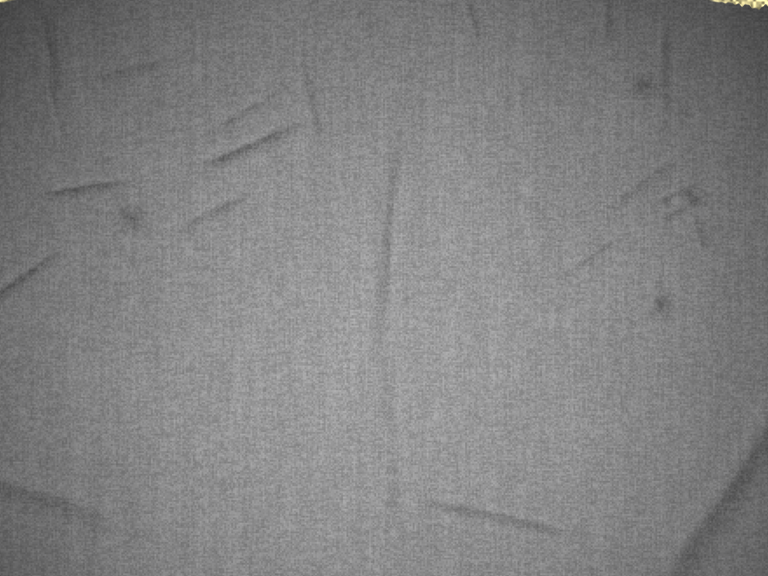
A Shadertoy shader for this texture:

```glsl
// Grey woven cloth, softly lit in the middle, with faint folds and a pale frayed top edge.

const vec3 CLOTH_TINT = vec3(1.0, 1.0, 1.004);
const vec3 FRINGE_COLOR = vec3(0.80, 0.76, 0.55);
const float THREADS = 330.0;   // threads per canvas height
const int SMALL_FOLDS = 14;
const int KNOTS = 4;

float hash(vec2 p) {
    vec3 q = fract(p.xyx * 0.1031);
    q += dot(q, q.yzx + 33.33);
    return fract((q.x + q.y) * q.z);
}

// Smooth value noise, centred on zero
float noise(vec2 p) {
    vec2 cell = floor(p), f = fract(p);
    f = f * f * (3.0 - 2.0 * f);
    float low = mix(hash(cell), hash(cell + vec2(1, 0)), f.x);
    float high = mix(hash(cell + vec2(0, 1)), hash(cell + vec2(1, 1)), f.x);
    return mix(low, high, f.y) - 0.5;
}

float bell(float x, float width) {
    return exp(-x * x / (width * width));
}

// Dark crease from a to b, crisp on one side and soft on the other
float fold(vec2 p, vec2 a, vec2 b, float width) {
    vec2 along = b - a;
    float len = length(along);
    vec2 dir = along / len;
    float t = dot(p - a, dir) / len;
    float side = dot(p - a, vec2(-dir.y, dir.x)) + 0.016 * noise(p * 8.0);
    float taper = smoothstep(0.0, 0.25, t) * (1.0 - smoothstep(0.6, 1.0, t));
    float shadow = bell(side, side > 0.0 ? 0.6 * width : 1.7 * width);
    return taper * (shadow - 0.25 * bell(side - 1.8 * width, width));
}

// Short hashed creases, some upright and some slanting
float smallFolds(vec2 p) {
    float sum = 0.0;
    for (int i = 0; i < SMALL_FOLDS; i++) {
        float id = float(i) + 3.0;
        vec2 start = vec2(1.3 * hash(vec2(id, 1.0)), 0.42 + 0.5 * hash(vec2(id, 2.0)));
        float angle = mix(0.2, 0.7, hash(vec2(id, 3.0)));
        angle += 1.2 * step(0.6, hash(vec2(id, 4.0)));
        float len = mix(0.1, 0.22, hash(vec2(id, 5.0)));
        vec2 end = start + len * vec2(cos(angle), sin(angle));
        sum += fold(p, start, end, mix(0.004, 0.007, hash(vec2(id, 6.0))));
    }
    return sum;
}

// Small puckered dark spots near the left and right sides
float knots(vec2 p) {
    float sum = 0.0;
    for (int i = 0; i < KNOTS; i++) {
        float id = float(i);
        float x = i == 0 ? 0.23 : mix(1.08, 1.24, hash(vec2(id, 21.0)));
        float y = i == 0 ? 0.62 : 0.28 + 0.19 * id;
        vec2 d = p - vec2(x, y);
        float size = mix(0.01, 0.022, hash(vec2(id, 23.0)));
        sum += bell(length(d), size) * (0.65 + noise(p * 90.0));
    }
    return sum;
}

// Irregular threads: fine grain, upright warp and level weft
float weave(vec2 p) {
    float grain = noise(p * THREADS);
    float warp = noise(p * vec2(THREADS, 14.0) + 17.0);
    float weft = noise(p * vec2(70.0, THREADS) + 41.0);
    float bands = noise(p * vec2(75.0, 2.5) + 73.0);
    return 0.17 * grain + 0.06 * warp + 0.08 * weft + 0.025 * bands;
}

// Light pool a little below the centre
float lighting(vec2 uv) {
    vec2 d = uv - vec2(0.5, 0.38);
    return 0.61 - 0.72 * d.x * d.x - 0.43 * d.y * d.y;
}

// Frayed strip, deepest in the right corner and slight in the left
float fringe(vec2 p) {
    float depth = 0.013 * smoothstep(1.2, 1.33, p.x);
    depth += 0.006 * (1.0 - smoothstep(0.0, 0.04, p.x));
    float edge = 1.0 - depth * (1.0 + 0.8 * noise(vec2(p.x * 170.0, 5.0)));
    return smoothstep(-0.001, 0.003, p.y - edge) * smoothstep(0.001, 0.004, depth);
}

void mainImage(out vec4 fragColor, in vec2 fragCoord) {
    vec2 uv = fragCoord / iResolution.xy;
    vec2 p = uv * vec2(4.0 / 3.0, 1.0);

    // Large folds
    float creases = 0.065 * fold(p, vec2(0.69, 0.77), vec2(0.66, 0.32), 0.008);
    creases += 0.03 * fold(p, vec2(0.67, 0.42), vec2(0.70, 0.02), 0.010);
    creases += 0.11 * fold(p, vec2(0.33, 0.71), vec2(0.55, 0.80), 0.007);
    creases += 0.09 * fold(p, vec2(0.06, 0.66), vec2(0.25, 0.69), 0.006);
    creases += 0.06 * fold(p, vec2(0.30, 0.59), vec2(0.46, 0.67), 0.007);
    creases += 0.08 * fold(p, vec2(0.72, 0.14), vec2(1.04, 0.07), 0.007);
    creases += 0.08 * fold(p, vec2(1.13, -0.05), vec2(1.42, 0.38), 0.017);
    creases += 0.05 * fold(p, vec2(-0.06, 0.19), vec2(0.24, 0.07), 0.015);
    creases += 0.09 * fold(p, vec2(-0.05, 0.46), vec2(0.12, 0.57), 0.007);
    creases += 0.045 * smallFolds(p) + 0.13 * knots(p);

    // Cloth tone
    float light = lighting(uv) + 0.015 * noise(p * 6.0);
    float tone = light * (1.0 + 1.15 * weave(p)) - creases;
    vec3 color = CLOTH_TINT * tone;

    // Frayed edge
    vec3 fray = FRINGE_COLOR * (1.0 + 0.9 * noise(p * 200.0));
    color = mix(color, fray, fringe(p));
    fragColor = vec4(clamp(color, 0.0, 1.0), 1.0);
}
```
